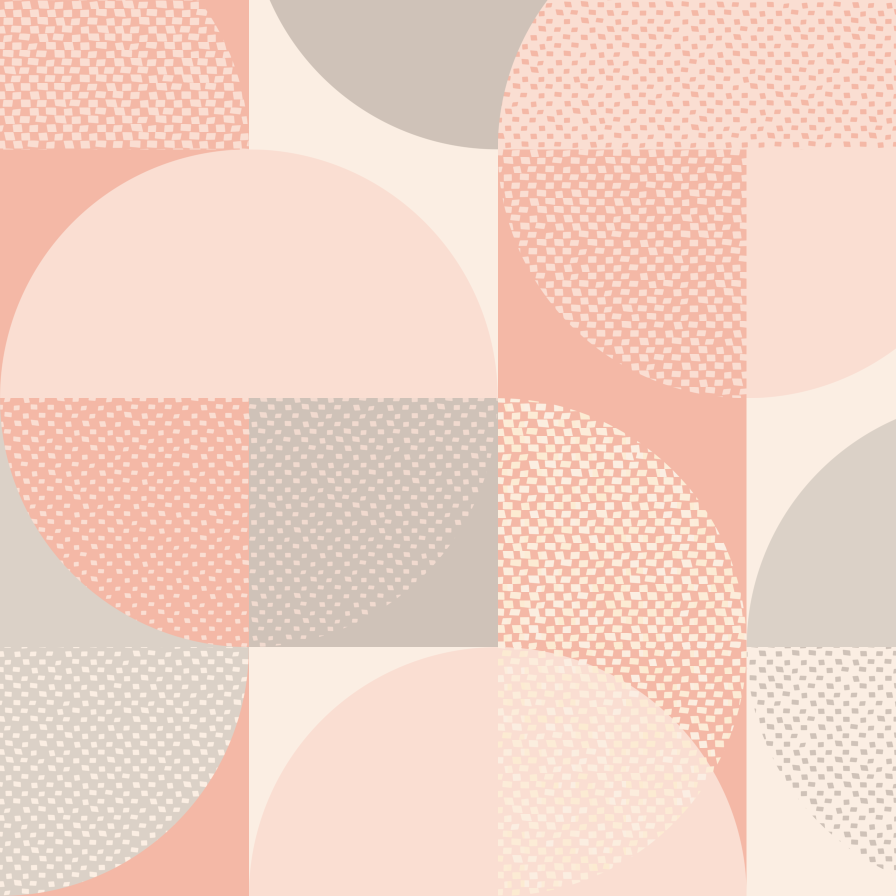
Write a WebGL 1 fragment shader that draws this pattern.

```glsl
precision highp float;
// Draws a grid of overlapping pastel discs, some printed with rough staggered dots.
uniform vec2 u_resolution;

#define CELLS 3.6
#define DOT_PITCH vec2(0.068, 0.033)
#define DOT_JITTER vec2(0.16, 0.24)
#define SPARSE 0.38
#define MEDIUM 0.50
#define DENSE 0.56
#define PINK vec3(0.98, 0.87, 0.825)
#define SALMON vec3(0.955, 0.72, 0.65)
#define CREAM vec3(0.985, 0.935, 0.89)
#define BUTTER vec3(0.99, 0.92, 0.82)
#define TAUPE vec3(0.81, 0.76, 0.72)
#define STONE vec3(0.86, 0.82, 0.78)

vec2 hash2(vec2 p) {
  vec3 q = fract(p.xyx * vec3(0.1031, 0.1030, 0.0973));
  q += dot(q, q.yzx + 33.33);
  return fract((q.xx + q.yz) * q.zy);
}

float pixelSize() { return CELLS / u_resolution.y; }

// Coverage of a unit disc.
float disc(vec2 p, vec2 center) {
  float px = pixelSize();
  return 1.0 - smoothstep(-0.5 * px, 0.5 * px, length(p - center) - 1.0);
}

// Coverage of hand-cut dots in staggered rows.
float dots(vec2 p, float size) {
  vec2 g = p / DOT_PITCH;
  g.x += 0.5 * mod(floor(g.y), 2.0);
  vec2 id = floor(g);
  vec2 rnd = hash2(id) - 0.5;
  vec2 f = fract(g) - 0.5 - rnd * DOT_JITTER;
  f.x += f.y * rnd.x * 0.25;
  f.y += f.x * rnd.y * 0.5;
  vec2 halfSize = vec2(0.5, 0.8) * size * (1.0 + 0.3 * rnd.yx);
  float corner = 0.003;
  vec2 d = (abs(f) - halfSize) * DOT_PITCH + corner;
  float dist = length(max(d, 0.0)) + min(max(d.x, d.y), 0.0) - corner;
  float px = pixelSize();
  return 1.0 - smoothstep(-0.5 * px, 0.5 * px, dist);
}

vec3 dotted(vec2 p, vec3 base, vec3 ink, float size) {
  return mix(base, ink, dots(p, size));
}

vec3 topRow(vec2 p) {
  if (p.x < 1.0) return mix(SALMON, dotted(p, SALMON, PINK, DENSE), disc(p, vec2(0.0, 3.0)));
  if (p.x < 2.0) return mix(CREAM, TAUPE, disc(p, vec2(2.0, 4.0)));
  return mix(TAUPE, dotted(p, PINK, SALMON, SPARSE), disc(p, vec2(3.0)));
}

vec3 upperRow(vec2 p) {
  if (p.x < 2.0) return mix(p.x < 1.0 ? SALMON : CREAM, PINK, disc(p, vec2(1.0, 2.0)));
  float d = disc(p, vec2(3.0));
  if (p.x < 3.0) return mix(SALMON, dotted(p, SALMON, PINK, MEDIUM), d);
  return mix(CREAM, PINK, d);
}

// Cream and butter dots of the disc that spans the two lower rows.
vec3 warmInk(vec2 p) {
  return mix(CREAM, BUTTER, hash2(floor(p / DOT_PITCH) + 7.0).x);
}

vec3 lowerRow(vec2 p) {
  float d = disc(p, vec2(1.0, 2.0));
  float fade = SPARSE * mix(0.82, 1.0, p.y - 1.0);
  if (p.x < 1.0) return mix(STONE, dotted(p, SALMON, PINK, fade), d);
  if (p.x < 2.0) return mix(TAUPE, dotted(p, TAUPE, mix(STONE, PINK, 0.7), fade), d);
  if (p.x < 3.0) return mix(SALMON, dotted(p, SALMON, warmInk(p), DENSE), disc(p, vec2(2.0, 1.0)));
  return mix(CREAM, STONE, disc(p, vec2(4.0, 1.0)));
}

vec3 bottomRow(vec2 p) {
  if (p.x < 1.0) return mix(SALMON, dotted(p, STONE, CREAM, SPARSE), disc(p, vec2(0.0, 1.0)));
  if (p.x < 3.0) {
    vec3 ground = mix(p.x < 2.0 ? CREAM : SALMON, PINK, disc(p, vec2(2.0, 0.0)));
    if (p.x < 2.0) return ground;
    return mix(ground, dotted(p, ground, warmInk(p), MEDIUM), disc(p, vec2(2.0, 1.0)));
  }
  return mix(CREAM, dotted(p, CREAM, TAUPE, SPARSE), disc(p, vec2(4.0, 1.0)));
}

vec3 pattern(vec2 p) {
  if (p.y < 1.0) return bottomRow(p);
  if (p.y < 2.0) return lowerRow(p);
  if (p.y < 3.0) return upperRow(p);
  return topRow(p);
}

void main() {
  // Four samples soften the straight cell borders.
  vec3 color = vec3(0.0);
  for (int i = 0; i < 4; i++) {
    float k = float(i);
    vec2 offset = vec2(mod(k, 2.0), floor(k / 2.0)) * 0.5 - 0.25;
    color += pattern((gl_FragCoord.xy + offset) * pixelSize());
  }
  gl_FragColor = vec4(color * 0.25, 1.0);
}
```
